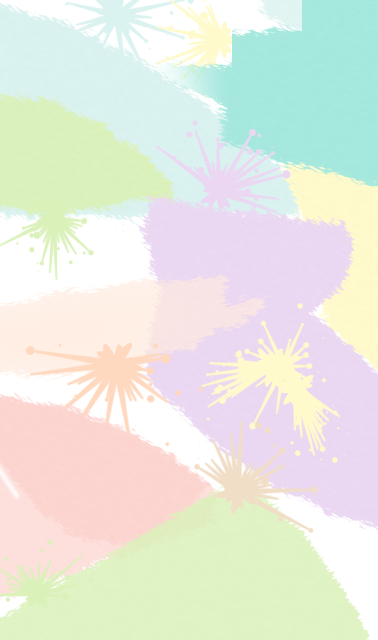
Write a WebGL 2 fragment shader that draws this background.

```glsl
#version 300 es
precision highp float;
// Pastel paint: broad dry-brush strokes and ink splats layered on white.
uniform vec2 u_resolution;
out vec4 outColor;

const float HEIGHT = 7.68;        // canvas height in paint units
const float ROUGHNESS = 0.13;     // depth of the broken stroke edges
const float STREAK = 0.012;       // tint variation inside the paint
const int RAYS = 17;              // arms of one splat
const float TAU = 6.28318;
const float UP = -1.57;           // y grows downwards in paint units
const vec3 MIST = vec3(0.855, 0.95, 0.94);
const vec3 TEAL = vec3(0.65, 0.91, 0.87);
const vec3 LEMON = vec3(1.0, 0.98, 0.80);
const vec3 LILAC = vec3(0.92, 0.845, 0.95);
const vec3 LIME = vec3(0.86, 0.945, 0.73);
const vec3 PEACH = vec3(1.0, 0.92, 0.87);
const vec3 APRICOT = vec3(1.0, 0.85, 0.75);
const vec3 PINK = vec3(0.99, 0.83, 0.81);

float pixel;   // size of one pixel in paint units

vec2 hash2(vec2 p) {
  vec3 q = fract(p.xyx * vec3(0.1031, 0.103, 0.0973));
  q += dot(q, q.yzx + 33.33);
  return fract((q.xx + q.yz) * q.zy);
}

// Distance to the nearest scattered cell point.
float cells(vec2 p) {
  vec2 id = floor(p), f = fract(p);
  float d = 2.0;
  for (int j = -1; j <= 1; j++)
    for (int i = -1; i <= 1; i++) {
      vec2 o = vec2(i, j);
      d = min(d, length(o + hash2(id + o + 50.0) - f));
    }
  return d;
}

// Bristle texture, stretched along the stroke angle.
float bristles(vec2 p, float angle) {
  float c = cos(angle), s = sin(angle);
  vec2 q = vec2(c * p.x + s * p.y, c * p.y - s * p.x);
  return cells(q * vec2(9.0, 32.0)) + 0.4 * cells(q * vec2(3.0, 14.0)) - 0.72;
}

// Lays one stroke; inside is positive within the shape.
vec3 brush(vec3 base, vec3 tint, vec2 p, float inside, float angle, float alpha) {
  float grain = bristles(p, angle);
  float wave = 0.02 * sin(p.x * 7.0 + 3.0 * sin(p.y * 4.0));
  float cover = smoothstep(-0.025 - pixel, 0.025 + pixel, inside + wave + ROUGHNESS * grain);
  return mix(base, tint + STREAK * grain, cover * alpha);
}

float capsule(vec2 p, vec2 a, vec2 b, float r) {
  vec2 v = b - a;
  return length(p - a - v * clamp(dot(p - a, v) / dot(v, v), 0.0, 1.0)) - r;
}

// Splat with tapered arms, tip drops and stray dots inside a fan.
vec3 splat(vec3 base, vec3 tint, vec2 p, vec2 center, float r, float dir, float fan, float seed) {
  vec2 q = p - center;
  float a = atan(q.y, q.x);
  float d = length(q) - r * (0.19 + 0.05 * sin(a * 5.0 + seed) + 0.04 * sin(a * 11.0 - seed));
  for (int i = 0; i < RAYS; i++) {
    vec2 h = hash2(vec2(float(i) * 7.0, seed * 13.0));
    vec2 k = hash2(vec2(seed * 5.0, float(i) * 3.0 + 40.0));
    float t = dir + fan * ((float(i) + h.x) / float(RAYS) - 0.5);
    vec2 u = vec2(cos(t), sin(t));
    float reach = r * mix(0.35, 1.0, h.y * h.y);
    float along = clamp(dot(q, u) / reach, 0.0, 1.0);
    d = min(d, length(q - u * reach * along) - r * mix(0.06, 0.012, sqrt(along)));
    d = min(d, length(q - u * reach) - r * 0.055 * k.x * k.x);
    vec2 side = vec2(-u.y, u.x) * (k.x - 0.5) * 0.25;
    d = min(d, length(q - r * (u * mix(0.4, 1.05, k.y) + side)) - r * 0.045 * h.x * h.x);
  }
  return mix(base, tint, smoothstep(pixel, -pixel, d));
}

void main() {
  pixel = HEIGHT / u_resolution.y;
  vec2 p = vec2(gl_FragCoord.x, u_resolution.y - gl_FragCoord.y) * pixel;
  float x = p.x, y = p.y;
  vec3 col = vec3(1.0);

  // Misty arc and top splats
  float mist = min(y - 0.05 - 0.2 * x - 0.115 * x * x, min(2.62 - y, 3.62 - x));
  col = brush(col, MIST, p, mist, 0.55, 1.0);
  col = brush(col, MIST, p, min(x - 3.1, 0.3 - y + 0.4 * (x - 3.4)), 0.6, 0.8);
  col = splat(col, MIST, p, vec2(1.4, 0.18), 0.95, 0.0, TAU, 3.0);
  col = splat(col, LEMON, p, vec2(2.66, 0.48), 0.85, 3.2, 2.6, 8.0);

  // Lemon wedge below the teal block
  float lemon = min(min(y - 1.95, x - 3.43 - 0.25 * (y - 2.05)), 3.75 + 0.9 * (x - 3.75) - y);
  col = brush(col, LEMON, p, lemon, 0.4, 1.0);
  float tealTop = x > 3.62 ? -0.3 : (x > 2.78 ? 0.36 : 0.76);
  float tealBottom = 1.65 + 0.58 * pow(max(x - 2.6, 0.0) / 1.9, 0.75);
  float teal = min(y - tealTop, tealBottom - y);
  float fade = smoothstep(1.7 + 0.5 * max(y - 0.75, 0.0), 2.8, x);
  col = brush(col, TEAL, p, min(teal, x - 1.75 - 0.9 * smoothstep(0.8, 1.3, y)), 0.3, fade);

  // Lime stroke on the left
  float lime = min(y - 1.12 - 0.25 * x * x, 2.5 + 0.08 * sin(x * 2.5) - y);
  col = brush(col, LIME, p, min(lime, 2.08 - x), 0.45, 0.97);
  col = splat(col, LIME, p, vec2(0.65, 2.62), 0.82, 1.5, 2.9, 5.0);

  // Lilac double lobe
  float lobe = y < 3.75 ? 4.25 - (y - 3.05) * (y - 3.05) : 3.75 + (y - 3.75) / 0.9;
  float s = x - 1.8;
  float lilac = min(y - 2.4 - 0.13 * (x - 2.0), 4.6 + 1.05 * s - 0.15 * s * s - y);
  lilac = min(lilac, min(lobe - x, x - 1.8 - 0.08 * sin(y * 4.0)));
  col = brush(col, LILAC, p, lilac, 0.55, 1.0);
  col = splat(col, LILAC, p, vec2(2.62, 2.3), 0.95, UP + 0.45, 3.0, 2.0);

  // Translucent peach band with its second pass
  float peach = min(y - 3.65 + 0.22 * x - 0.035 * x * x, 4.52 - 0.03 * x * x * x - y);
  peach = max(min(peach, 2.72 - x), -capsule(p, vec2(1.7, 4.22), vec2(3.05, 3.67), 0.13));
  col = brush(col, PEACH, p, peach, -0.2, 0.68);
  col = mix(col, PEACH, 0.5 * smoothstep(0.0, 0.5, peach) * smoothstep(2.8, 0.6, x));
  col = splat(col, APRICOT, p, vec2(1.4, 4.37), 1.15, 1.5, 3.8, 7.0);

  // Lemon splat on the lilac
  col = splat(col, LEMON, p, vec2(3.4, 4.4), 0.82, 0.0, TAU, 11.0);
  col = splat(col, LEMON, p, vec2(3.55, 4.65), 0.95, 1.05, 1.1, 4.0);
  col = splat(col, LEMON, p, vec2(3.25, 4.4), 0.95, 2.9, 0.9, 6.0);

  // Pink leaf over a paler wash
  float pinkTop = y - 4.77 - 0.02 * x - 0.16 * x * x;
  float wash = min(min(pinkTop, 7.2 - 0.35 * x - y), 2.6 - x);
  col = brush(col, PINK, p, wash, 0.7, 0.72);
  float leaf = min(pinkTop, 6.55 - 0.55 * (x - 1.35) * (x - 1.35) - y);
  col = brush(col, PINK, p, leaf, 0.5, 0.9);
  float swipe = capsule(p, vec2(-0.1, 5.5), vec2(0.2, 5.95), 0.01);
  col = mix(col, vec3(1.0), 0.8 * smoothstep(0.05, -0.01, swipe));

  // Lime hill at the bottom
  float crest = x - 2.6;
  float hill = min(y - 7.4 + 0.58 * x, y - 5.8 - 0.55 * max(crest, 0.0) * crest);
  col = brush(col, LIME, p, hill, -0.5, 0.86);
  col = splat(col, LIME, p, vec2(0.45, 7.12), 0.75, UP, 3.6, 9.0);
  col = splat(col, mix(PINK, LIME, 0.35), p, vec2(2.85, 5.9), 1.0, UP + 0.5, 3.2, 12.0);

  outColor = vec4(clamp(col, 0.0, 1.0), 1.0);
}
```
